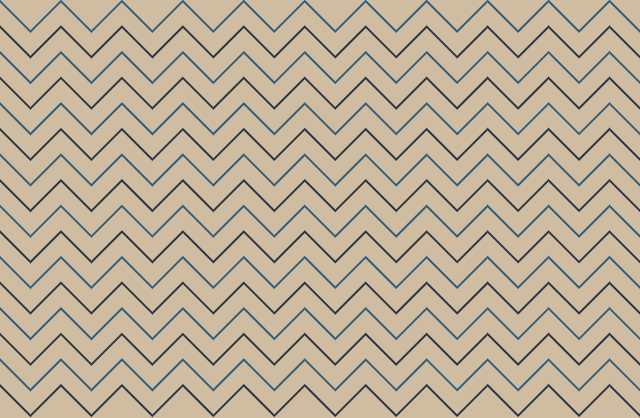
This pattern is drawn by a Shadertoy shader. Its source:

```glsl
// All lengths are fractions of the canvas width.
const float WAVES_ACROSS = 10.5;
const float ROW_COUNT    = 16.0;
const float ROW_SPACING  = 0.04002;
const float FIRST_PEAK   = 0.0017;   // depth of the first crest below the top edge
const float LINE_WIDTH   = 0.0030;
const float SLOPE        = 1.0;

const vec3 SAND = vec3(0.815, 0.738, 0.628);
const vec3 BLUE = vec3(0.165, 0.365, 0.485);
const vec3 INK  = vec3(0.145, 0.200, 0.250);

// Depth below the crest: zero at each crest, largest at each trough.
float zigzagDepth(float x) {
    float period = 1.0 / WAVES_ACROSS;
    return SLOPE * period * abs(x / period - round(x / period));
}

void mainImage(out vec4 fragColor, in vec2 fragCoord) {
    float pixel = 1.0 / iResolution.x;
    float x = fragCoord.x * pixel;
    float depth = (iResolution.y - fragCoord.y) * pixel;

    // Nearest row, limited to the finite stack of lines
    float offset = depth - FIRST_PEAK - zigzagDepth(x);
    float row = clamp(round(offset / ROW_SPACING), 0.0, ROW_COUNT - 1.0);

    // Perpendicular distance to the slanted stroke, with mitred corners
    float dist = abs(offset - row * ROW_SPACING) * inversesqrt(1.0 + SLOPE * SLOPE);
    float coverage = clamp((0.5 * LINE_WIDTH - dist) / pixel + 0.5, 0.0, 1.0);

    // Rows alternate blue and ink from the top
    vec3 stroke = mix(BLUE, INK, mod(row, 2.0));
    fragColor = vec4(mix(SAND, stroke, coverage), 1.0);
}
```
